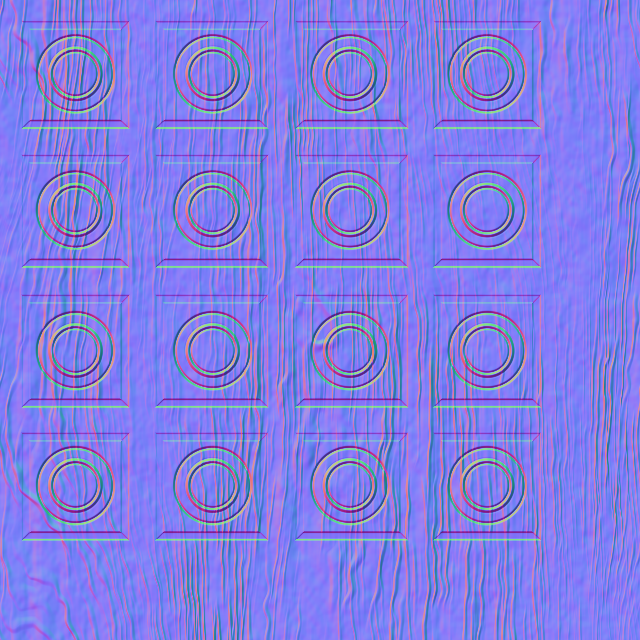
A WebGL 1 fragment shader for this texture map:

```glsl
precision highp float;

// Tangent-space normal map of a wooden board with a 4 by 4 set of carved panels.
// Grain slopes come from differences of a procedural height field; bevelled
// frames and concentric rings add narrow slope pulses along their edges.

uniform vec2 u_resolution;

float hash(vec2 p) {
  vec3 q = fract(vec3(p.xyx) * 0.1031);
  q += dot(q, q.yzx + 33.33);
  return fract((q.x + q.y) * q.z);
}

float noise(vec2 p) {
  vec2 i = floor(p), f = fract(p);
  f = f * f * (3.0 - 2.0 * f);
  return mix(mix(hash(i), hash(i + vec2(1.0, 0.0)), f.x),
             mix(hash(i + vec2(0.0, 1.0)), hash(i + 1.0), f.x), f.y);
}

// One family of vertical grooves: steep on one flank, gentle on the other.
float grooves(vec2 p, float count, float seed) {
  float edge = min(p.x, 1.0 - p.x);
  float arch = exp(-edge * edge / 0.004) * (noise(vec2(p.y * 4.0, seed)) - 0.2);
  float t = count * p.x + 13.0 * noise(p * vec2(5.0, 1.7) + seed) + 11.0 * arch;
  t += 0.9 * noise(p * vec2(18.0, 12.0) + seed) + 0.5 * noise(p * vec2(60.0, 38.0));
  float f = fract(t);
  float cut = smoothstep(0.15, 0.38, f) * (1.0 - smoothstep(0.4, 0.8, f));
  float depth = noise(vec2(floor(t) * 7.0 + seed, p.y * 10.0));
  return cut * smoothstep(0.3, 0.85, depth);
}

float woodHeight(vec2 p) {
  float wear = 0.3 + 1.3 * smoothstep(0.15, 0.85, noise(p * vec2(9.0, 3.0) + 4.0));
  wear *= 1.0 - 0.6 * exp(-pow((p.x - 0.9) / 0.035, 2.0));
  float h = -0.0021 * wear * grooves(p, 74.0, 3.0);
  h -= 0.0012 * wear * grooves(p, 117.0, 41.0);
  h += 0.0008 * noise(p * vec2(160.0, 14.0));
  h += 0.0030 * wear * noise(p * vec2(45.0, 5.0) + 21.0);
  h += 0.0007 * noise(p * vec2(150.0, 105.0));
  h += 0.0016 * noise(p * vec2(75.0, 50.0));
  return h + 0.0020 * noise(p * vec2(34.0, 21.0) + 9.0);
}

// Soft line across distance d, never thinner than about a pixel.
float pulse(float d, float width) {
  float w = max(width, 0.7 / u_resolution.y);
  return exp(-d * d / (w * w));
}

// Outward slope of the round moulding at radius r.
float ringSlope(float r) {
  float s = 2.3 * pulse(r - 0.0604, 0.0015) - 1.9 * pulse(r - 0.0572, 0.0014);
  s += 0.4 * pulse(r - 0.0436, 0.0011) - 2.4 * pulse(r - 0.0409, 0.0018);
  return s + 2.2 * pulse(r - 0.0364, 0.0017) - 1.8 * pulse(r - 0.0334, 0.0014);
}

void main() {
  // Board space: x to the right, y downward.
  vec2 p = gl_FragCoord.xy / u_resolution;
  p.y = 1.0 - p.y;

  // Wood grain
  vec2 e = vec2(0.0008, 0.0);
  vec2 slope = vec2(woodHeight(p - e.xy) - woodHeight(p + e.xy),
                    woodHeight(p - e.yx) - woodHeight(p + e.yx)) / (2.0 * e.x);

  // Nearest panel; the middle rows and columns are larger and spaced unevenly
  vec2 id = clamp(floor((p - vec2(0.118, 0.117)) / 0.2144 + 0.5), 0.0, 3.0);
  vec2 cell = p - vec2(0.118, 0.117) - 0.2144 * id;
  vec2 drift = step(abs(id - 2.0), vec2(0.5)) - 0.5 * step(abs(id - 1.0), vec2(0.5));
  vec2 halfSize = mix(vec2(0.0830), vec2(0.0870), step(abs(id - 1.5), vec2(1.0)));
  vec2 q = cell - 0.0028 * drift;

  // Square frame with a mitred bevel
  vec2 a = abs(q) - halfSize;
  float d = max(a.x, a.y);
  vec2 side = a.x > a.y ? vec2(sign(q.x), 0.0) : vec2(0.0, sign(q.y));
  float strength = 0.4 + 0.4 * abs(side.y) + dot(max(side, 0.0), vec2(0.6, 1.5));
  float px = 1.0 / u_resolution.y;
  float bevel = smoothstep(-0.0117 - px, -0.0117 + px, d)
              * (1.0 - smoothstep(-px, px, d));
  float lowerBevel = bevel * max(side.y, 0.0);
  slope *= 1.0 - 0.6 * lowerBevel;
  slope.y -= 0.12 * lowerBevel;
  slope += side * strength * (pulse(d, 0.0012) - 0.8 * pulse(d + 0.0117, 0.0012));
  float mitre = bevel * pulse(a.x - a.y, 0.0014) * step(0.0, max(q.x, q.y));
  slope += mitre * vec2(0.4 * sign(q.x), -0.7);

  // Concentric rings, set slightly off the frame centre
  vec2 c = cell - vec2(0.0, 0.0035 * drift.y - 0.0015);
  float r = length(c);
  slope += c / max(r, 0.001) * ringSlope(r);

  // Encode the softened normal as colour; blue falls off with steepness
  vec2 n = slope / sqrt(1.0 + dot(slope, slope));
  vec3 color = vec3(vec2(0.512, 0.495) + 0.43 * n, 0.98 - 0.58 * dot(n, n));
  gl_FragColor = vec4(clamp(color, 0.0, 1.0), 1.0);
}
```
